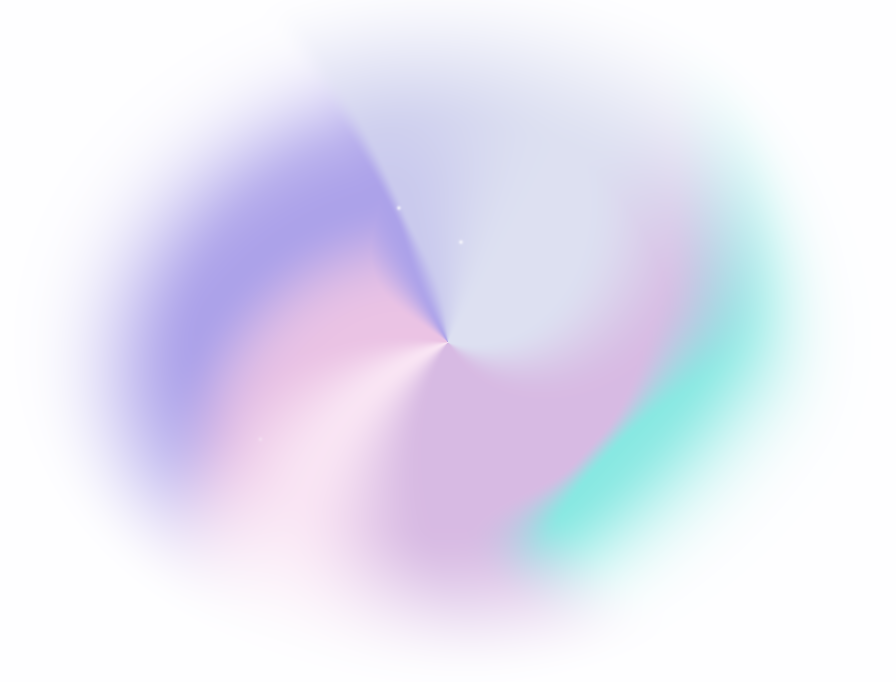
Give the GLSL for this background, as a WebGL 1 fragment shader.

```glsl
precision highp float;
// A soft pastel pinwheel on white: colours sweep around an off-white hub,
// a violet arch curls over the left, and a creased teal wing folds on the right.
// Angular ramps, a spiral band and a bent fold line are blended, then faded out.

uniform vec2 u_resolution;

#define HUB vec2(0.5, 0.498)
#define FADE_RADII vec2(0.62, 0.50)
#define FADE_START 0.58
#define FADE_END 1.06
#define SWIRL 1.40
#define ARCH_OUTER 0.20
#define ARCH_INNER 0.10
#define FOLD_OFFSET 0.275
#define TEAL_REACH 0.155
#define SPARK_SIZE 0.003

const float TAU = 6.283185;
const float CUT = 1.0472; // angle where the sweep begins, inside a flat colour

const vec3 WHITE = vec3(0.995, 0.995, 1.0);
const vec3 PALE = vec3(0.865, 0.878, 0.945);
const vec3 LAVENDER = vec3(0.79, 0.79, 0.93);
const vec3 VIOLET = vec3(0.675, 0.635, 0.915);
const vec3 PINK = vec3(0.92, 0.765, 0.895);
const vec3 BLUSH = vec3(0.975, 0.895, 0.955);
const vec3 MAUVE = vec3(0.845, 0.73, 0.89);
const vec3 TEAL = vec3(0.53, 0.91, 0.885);

float bell(float x, float width) {
  float k = x / width;
  return exp(-k * k);
}

// Pink, blush and mauve petals, ending in the pale upper right
vec3 petals(float angle, float radius) {
  float swirled = angle - SWIRL * radius;
  vec3 color = mix(PINK, BLUSH, smoothstep(2.90, 3.52, swirled));
  color = mix(color, MAUVE, smoothstep(3.52, 4.25, swirled));
  float mauveEnd = 5.59 + 3.5 * min(radius, 0.33);
  return mix(color, PALE, smoothstep(mauveEnd - 0.45, mauveEnd + 0.5, angle));
}

// Violet ray from the hub, joined to an arch that spirals outward
vec3 violetArch(vec3 color, float angle, float radius) {
  float turn = max(angle - 2.094, 0.0);
  float offset = radius - (0.24 + 0.063 * turn + 0.066 * turn * turn);
  float tail = 1.0 - smoothstep(3.50, 4.15, angle);
  float ray = 1.0 - smoothstep(1.98, 2.60, angle);
  float inner = max(ray, bell(min(offset, 0.0), ARCH_INNER));
  float outer = bell(max(offset, 0.0), ARCH_OUTER);
  vec3 arch = mix(color, VIOLET, inner);
  arch = mix(WHITE, arch, outer);
  return mix(color, arch, tail);
}

// Pale side of the violet edge, with a crease that softens at the hub
vec3 paleSide(vec3 color, float angle, float radius) {
  float edge = 1.86 + 0.35 * radius;
  float soft = mix(0.28, 0.045, smoothstep(0.0, 0.2, radius));
  float glow = smoothstep(CUT, 1.92, angle);
  glow *= 1.0 - 0.5 * smoothstep(0.22, 0.42, radius);
  vec3 pale = mix(PALE, LAVENDER, glow);
  return mix(pale, color, smoothstep(edge - soft, edge + soft, angle));
}

// Teal wing: crisp along the middle of the fold, diffuse toward its tip
vec3 tealWing(vec3 color, vec2 p) {
  float along = dot(p, vec2(0.68, 0.735));
  float across = dot(p, vec2(0.735, -0.68));
  float bend = max(along - 0.25, 0.0);
  float offset = across - FOLD_OFFSET + 2.8 * bend * bend;
  float soft = mix(0.022, 0.15, smoothstep(0.05, 0.42, along));
  soft += 0.05 * (1.0 - smoothstep(-0.18, 0.0, along));
  float side = smoothstep(-soft, 0.6 * soft, offset);
  float root = smoothstep(-0.225, -0.07, along);
  float tip = 1.0 - 0.4 * smoothstep(0.3, 0.6, along);
  vec3 wing = mix(WHITE, TEAL, bell(max(offset, 0.0), TEAL_REACH) * tip);
  return mix(color, wing, side * root);
}

float spark(vec2 p, vec2 center) {
  return bell(length(p - center), SPARK_SIZE);
}

void main() {
  vec2 p = (gl_FragCoord.xy - HUB * u_resolution) / u_resolution.y;
  float radius = length(p);
  float angle = mod(atan(p.y, p.x + 1e-6) - CUT, TAU) + CUT;

  vec3 color = petals(angle, radius);
  color = violetArch(color, angle, radius);
  color = paleSide(color, angle, radius);
  color = tealWing(color, p);

  // Tiny glints
  float glint = spark(p, vec2(-0.072, 0.197)) + spark(p, vec2(0.019, 0.147));
  glint += 0.4 * spark(p, vec2(-0.275, -0.142));
  color = mix(color, WHITE, min(0.7 * glint, 1.0));

  // Oval fade into the white surround
  float reach = length((p - vec2(0.0, 0.02)) / FADE_RADII);
  color = mix(color, WHITE, smoothstep(FADE_START, FADE_END, reach));
  gl_FragColor = vec4(color, 1.0);
}
```
